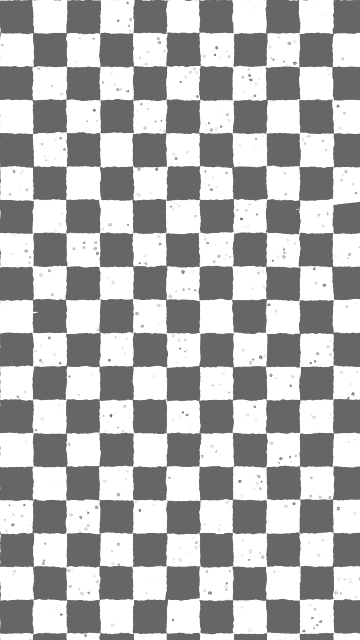
This pattern is drawn by a Shadertoy shader. Its source:

```glsl
// Hand-cut grey and white checkerboard with rough edges, specks and small tears.

const float COLUMNS = 10.8;
const float SPECKS_PER_CELL = 9.0;
const vec3 GREY = vec3(0.4);
const vec3 WHITE = vec3(1.0);

vec2 hash2(vec2 p) {
    vec3 h = fract(p.xyx * vec3(0.1031, 0.1030, 0.0973));
    h += dot(h, h.yzx + 33.33);
    return fract((h.xx + h.yz) * h.zy);
}

float gradientDot(vec2 corner, vec2 offset) {
    float angle = 6.2832 * hash2(corner).x;
    return dot(vec2(cos(angle), sin(angle)), offset);
}

float gradientNoise(vec2 p) {
    vec2 i = floor(p), f = fract(p);
    vec2 u = f * f * f * (f * (f * 6.0 - 15.0) + 10.0);
    vec2 e = vec2(0.0, 1.0);
    return mix(mix(gradientDot(i, f), gradientDot(i + e.yx, f - e.yx), u.x),
               mix(gradientDot(i + e, f - e), gradientDot(i + 1.0, f - 1.0), u.x), u.y);
}

float coverage(float dist, float pixel) {
    return smoothstep(0.6 * pixel, -0.6 * pixel, dist);
}

float boxDistance(vec2 p, vec2 halfSize) {
    vec2 d = abs(p) - halfSize;
    return length(max(d, 0.0)) + min(max(d.x, d.y), 0.0);
}

// Broad waves plus fine tooth along the edges
vec2 edgeWobble(vec2 p) {
    vec2 waves = vec2(gradientNoise(p * 2.6), gradientNoise(p * 2.6 + 47.0));
    vec2 tooth = vec2(gradientNoise(p * 9.0 + 13.0), gradientNoise(p * 9.0 + 71.0));
    return 0.045 * waves + 0.025 * tooth;
}

// One dark square, slightly shifted and skewed
float tileDistance(vec2 p, vec2 cell) {
    vec2 shift = (hash2(cell + 5.0) - 0.5) * 0.025;
    vec2 skew = (hash2(cell + 19.0) - 0.5) * 0.045;
    vec2 q = p - cell - 0.5 + shift;
    q += skew * q.yx + edgeWobble(p + 3.7 * hash2(cell));
    return boxDistance(q, vec2(0.5));
}

float checkerDistance(vec2 p) {
    float dist = 1.0;
    for (float y = -1.0; y <= 1.0; y++)
    for (float x = -1.0; x <= 1.0; x++) {
        vec2 cell = floor(p) + vec2(x, y);
        if (mod(cell.x + cell.y, 2.0) < 0.5) dist = min(dist, tileDistance(p, cell));
    }
    return dist;
}

// Irregular dots: some solid, some hollow and faint
float speckInk(vec2 p, float pixel) {
    vec2 cell = floor(p);
    float density = hash2(cell + 91.0).x;
    float ink = 0.0;
    for (float i = 0.0; i < SPECKS_PER_CELL; i++) {
        vec2 seed = cell + 17.3 * (i + 1.0);
        vec2 look = hash2(seed + 37.0);
        vec2 q = p - cell - mix(vec2(0.06), vec2(0.94), hash2(seed));
        float radius = mix(0.022, 0.052, look.x);
        float dist = length(q) - radius + 0.02 * gradientNoise(p * 22.0 + i);
        float core = coverage(dist + 0.024, pixel);
        float hollow = 0.75 * hash2(seed + 61.0).x;
        float strength = mix(0.12, 1.0, look.y * look.y);
        float present = step(i, density * SPECKS_PER_CELL - 0.5);
        ink = max(ink, present * strength * coverage(dist, pixel) * (1.0 - hollow * core));
    }
    return ink;
}

// Tapered tear opening from its tip along an angle, up to a given length
float tearDistance(vec2 p, vec2 tip, float angle, float spread, float reach) {
    vec2 axis = vec2(cos(angle), sin(angle));
    vec2 q = p - tip;
    float along = dot(q, axis);
    float across = abs(dot(q, vec2(-axis.y, axis.x)));
    return max(across - spread * along, along - reach);
}

void mainImage(out vec4 fragColor, in vec2 fragCoord) {
    // Cell units, with rows counted from the top
    float pixel = COLUMNS / iResolution.x;
    vec2 p = vec2(fragCoord.x, iResolution.y - fragCoord.y) * pixel;

    // Tears cut through the dark squares
    float dist = checkerDistance(p);
    float tear = tearDistance(p, vec2(8.92, 6.28), -0.21, 0.09, 2.2);
    tear = min(tear, tearDistance(p, vec2(1.18, 9.36), 3.05, 0.13, 0.3));
    tear += 0.012 * gradientNoise(p * 8.0);
    dist = max(dist, -tear);

    vec3 color = mix(WHITE, GREY, speckInk(p, pixel));
    color = mix(color, GREY, coverage(dist, pixel));
    fragColor = vec4(color, 1.0);
}
```
